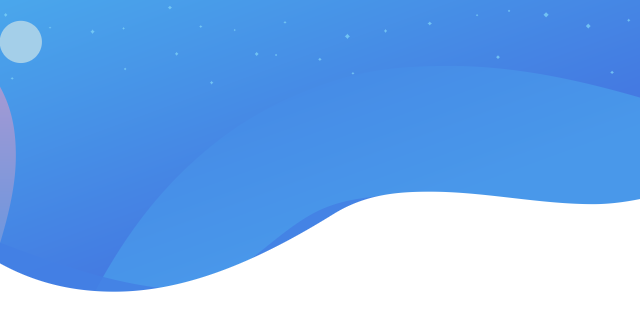
This background is drawn by a Shadertoy shader. Its source:

```glsl
// Blue sky with a pale moon, scattered stars, layered hills and a white wave.

const vec3 SKY_LIGHT  = vec3(0.290, 0.655, 0.925);
const vec3 SKY_DEEP   = vec3(0.265, 0.480, 0.885);
const vec3 HILL_TOP   = vec3(0.275, 0.550, 0.905);
const vec3 HILL_BASE  = vec3(0.287, 0.598, 0.918);
const vec3 BAND_BLUE  = vec3(0.263, 0.500, 0.895);
const vec3 MOON_COLOR = vec3(0.645, 0.810, 0.915);
const vec3 STAR_COLOR = vec3(0.500, 0.830, 0.970);
const vec3 PETAL_LOW  = vec3(0.430, 0.590, 0.870);
const vec3 PETAL_HIGH = vec3(0.640, 0.600, 0.830);

float hash(vec2 p) {
    return fract(sin(dot(p, vec2(127.1, 311.7))) * 43758.5453);
}

// Antialiased coverage of the region where d is positive.
float coverage(float d) {
    float pixel = max(length(vec2(dFdx(d), dFdy(d))), 1e-5);
    return clamp(0.5 + d / pixel, 0.0, 1.0);
}

// Cubic between two knots (position, value, slope), constant outside.
float span(float x, vec3 a, vec3 b) {
    float w = b.x - a.x;
    float t = clamp((x - a.x) / w, 0.0, 1.0);
    float u = 1.0 - t;
    return mix(a.y, b.y, t * t * (3.0 - 2.0 * t))
         + w * t * u * (a.z * u - b.z * t);
}

// Smooth profile through six knots.
float profile(float x, vec3 knots[6]) {
    float y = knots[0].y;
    for (int i = 0; i < 5; i++) {
        if (x >= knots[i].x) y = span(x, knots[i], knots[i + 1]);
    }
    return y;
}

// Diamond stars, one per jittered cell in two rows below the top edge.
float stars(vec2 p, float pixel) {
    vec2 grid = vec2(p.x, 1.0 - p.y) / vec2(0.118, 0.145);
    vec2 cell = floor(grid);
    if (cell.y > 1.0 || hash(cell + 7.0) < 0.18) return 0.0;
    vec2 center = 0.15 + 0.7 * vec2(hash(cell), hash(cell + 31.0));
    vec2 offset = abs(grid - cell - center) * vec2(0.118, 0.145);
    float radius = mix(0.004, 0.009, pow(hash(cell + 53.0), 2.0));
    float d = radius - offset.x - offset.y;
    return 0.75 * smoothstep(-0.6 * pixel, 0.002 + 0.6 * pixel, d);
}

void mainImage(out vec4 fragColor, in vec2 fragCoord) {
    vec2 p = fragCoord / iResolution.y;
    p.x *= 2.0 * iResolution.y / iResolution.x;
    float pixel = 1.0 / iResolution.y;

    // Sky gradient, falling from the upper left
    float fall = dot(vec2(p.x, 1.0 - p.y), vec2(0.369, 1.005));
    vec3 color = mix(SKY_LIGHT, SKY_DEEP, clamp(fall, 0.0, 1.0));

    // Moon and stars
    float moon = 0.066 - length(p - vec2(0.065, 0.869));
    color = mix(color, MOON_COLOR, coverage(moon));
    color = mix(color, STAR_COLOR, stars(p, pixel));

    // Broad hill
    float hill = profile(p.x, vec3[6](
        vec3(0.0, -0.460, 1.85), vec3(0.2995, 0.094, 1.85),
        vec3(0.651, 0.536, 0.83), vec3(1.042, 0.747, 0.33),
        vec3(1.406, 0.794, 0.0), vec3(2.0, 0.695, -0.29)));
    vec3 hillColor = mix(HILL_TOP, HILL_BASE, clamp((fall - 0.64) / 0.53, 0.0, 1.0));
    color = mix(color, hillColor, coverage(hill - p.y));

    // Lilac petal on the left edge
    vec3 petalMid = vec3(0.513, 0.0495, 0.0);
    float petal = min(span(p.y, vec3(0.24, 0.0, 0.3), petalMid),
                      span(p.y, petalMid, vec3(0.729, 0.0, -0.55)));
    vec3 petalColor = mix(PETAL_LOW, PETAL_HIGH, clamp((p.y - 0.24) / 0.49, 0.0, 1.0));
    color = mix(color, petalColor, coverage(petal - p.x));

    // Translucent dark band behind the wave
    float band = profile(p.x, vec3[6](
        vec3(0.0, 0.242, -0.38), vec3(0.521, 0.098, -0.1),
        vec3(0.794, 0.198, 0.8), vec3(0.984, 0.336, 0.52),
        vec3(1.1875, 0.388, 0.12), vec3(2.0, 0.3, 0.0)));
    color = mix(color, BAND_BLUE, 0.85 * coverage(band - p.y));

    // White wave in front
    float wave = profile(p.x, vec3[6](
        vec3(0.0, 0.177, -0.55), vec3(0.357, 0.0885, 0.0),
        vec3(1.042, 0.331, 0.62), vec3(1.344, 0.401, 0.0),
        vec3(1.854, 0.362, 0.0), vec3(2.0, 0.378, 0.2)));
    color = mix(color, vec3(1.0), coverage(wave - p.y));

    fragColor = vec4(color, 1.0);
}
```
